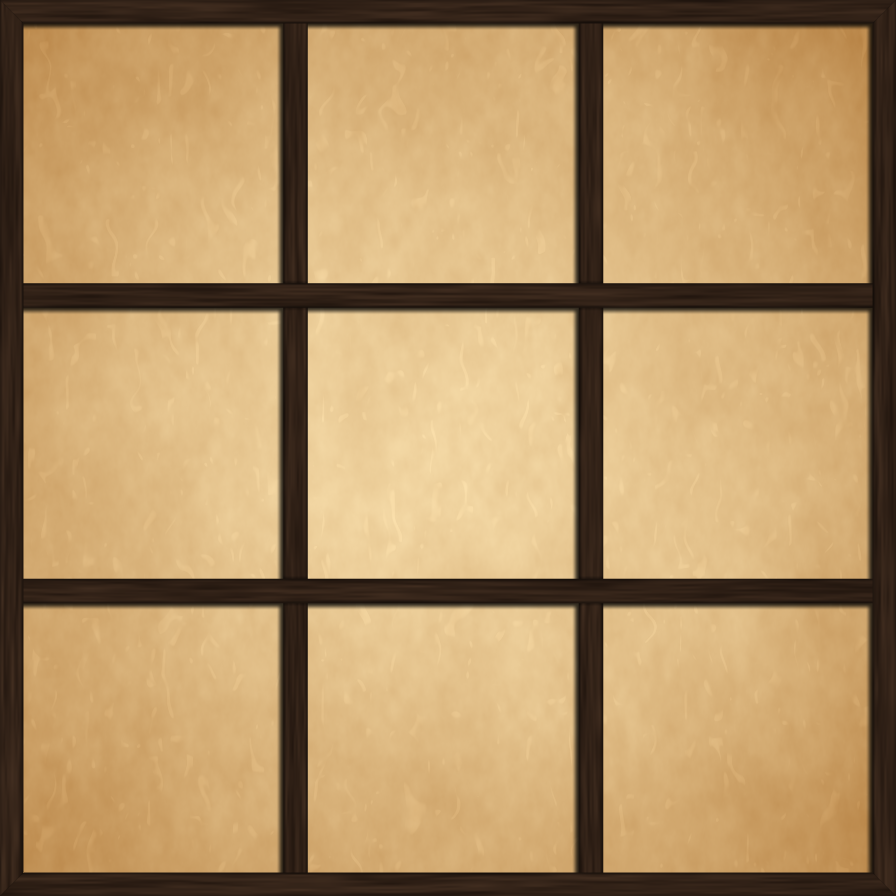
Reproduce this pattern procedurally as a Shadertoy shader.

```glsl
const float PITCH = 0.3298;                // spacing of the lattice bars
const vec2 ORIGIN = vec2(0.0, 0.0106);     // lattice offset
const float BAR_HALF = 0.0137;
const float FRAME = 0.0262;
const float SHADOW = 0.004;                // shadow offset and softness
const float BEVEL = 0.004;
const vec3 PAPER_LIGHT = vec3(0.935, 0.82, 0.615);
const vec3 PAPER_EDGE = vec3(0.73, 0.53, 0.29);
const vec3 WOOD_DARK = vec3(0.125, 0.08, 0.052);
const vec3 WOOD_LIGHT = vec3(0.265, 0.185, 0.13);

float hash(vec2 p) {
    return fract(sin(dot(p, vec2(127.1, 311.7))) * 43758.5453);
}

float noise(vec2 p) {
    vec2 i = floor(p), f = fract(p);
    f = f * f * (3.0 - 2.0 * f);
    return mix(mix(hash(i), hash(i + vec2(1, 0)), f.x),
               mix(hash(i + vec2(0, 1)), hash(i + vec2(1, 1)), f.x), f.y);
}

float fbm(vec2 p) {
    float sum = 0.0, amp = 0.5;
    for (int i = 0; i < 5; i++) {
        sum += amp * noise(p);
        p = mat2(1.6, 1.2, -1.2, 1.6) * p + 7.3;
        amp *= 0.5;
    }
    return sum;
}

// Index of the nearest inner bar on each axis
vec2 barIndex(vec2 p) {
    return clamp(round((p - ORIGIN) / PITCH), 1.0, 2.0);
}

// Per-axis signed distance to the inner bars, negative inside
vec2 barDistance(vec2 p) {
    return abs(p - ORIGIN - PITCH * barIndex(p)) - BAR_HALF;
}

// Per-axis signed distance to the outer frame
vec2 frameDistance(vec2 p) {
    return 0.5 - abs(p - 0.5) - FRAME;
}

vec3 paper(vec2 p) {
    float vignette = pow(length(p - 0.5) / 0.68, 1.7);
    float mottle = fbm(p * vec2(12.0, 9.0)) - 0.48;
    float grain = fbm(p * vec2(75.0, 48.0) + 31.0) - 0.48;
    vec3 col = mix(PAPER_LIGHT, PAPER_EDGE, vignette + 0.3 * mottle + 0.22 * grain);

    // Pale, mostly upright fibres
    vec2 warp = vec2(noise(p * 40.0), noise(p * 40.0 + 50.0));
    float fibre = smoothstep(0.78, 0.95, noise(p * vec2(150.0, 55.0) + 2.5 * warp));
    return col + vec3(0.03, 0.032, 0.03) * fibre;
}

// Fine grain running along a bar; depth is the distance in from its edge
vec3 wood(float along, float across, float depth, float seed) {
    across += 0.003 * noise(vec2(along * 7.0, seed));
    float grain = 0.6 * noise(vec2(along * 9.0 + seed, across * 240.0))
                + 0.4 * noise(vec2(along * 30.0, across * 430.0 + seed));
    float bevel = mix(0.55, 1.0, smoothstep(0.0, BEVEL, depth));
    return mix(WOOD_DARK, WOOD_LIGHT, grain) * bevel;
}

void mainImage(out vec4 fragColor, in vec2 fragCoord) {
    vec2 p = fragCoord / iResolution.xy;
    float aa = 0.75 / iResolution.y;
    vec2 bar = barDistance(p);
    vec2 rim = frameDistance(p);
    vec2 index = barIndex(p);

    // Paper with shadows falling down and to the left
    vec2 q = p + SHADOW;
    vec2 gap = min(barDistance(q), frameDistance(q));
    vec2 lit = smoothstep(-SHADOW, SHADOW, gap);
    vec3 col = paper(p) * mix(0.22, 1.0, lit.x * lit.y);

    // Upright bars, shaded where the cross bars pass over them
    vec3 upright = wood(p.y, p.x, -bar.x, index.x * 13.0);
    upright *= mix(0.7, 1.0, smoothstep(0.0, SHADOW, bar.y));
    col = mix(col, upright, smoothstep(aa, -aa, bar.x));

    // Cross bars
    vec3 cross_bar = wood(p.x, p.y, -bar.y, 40.0 + index.y * 17.0);
    col = mix(col, cross_bar, smoothstep(aa, -aa, bar.y));

    // Mitred outer frame
    float inner = min(rim.x, rim.y);
    vec3 side = wood(p.y, p.x, -inner, 80.0);
    vec3 rail = wood(p.x, p.y, -inner, 95.0);
    vec3 frame = mix(side, rail, smoothstep(-aa, aa, rim.x - rim.y));
    frame *= mix(0.85, 1.0, smoothstep(0.0, 2.0 * aa, abs(rim.x - rim.y)));
    frame *= mix(0.8, 1.0, smoothstep(0.0, BEVEL, inner + FRAME));
    col = mix(col, frame, smoothstep(aa, -aa, inner));

    fragColor = vec4(col, 1.0);
}
```
